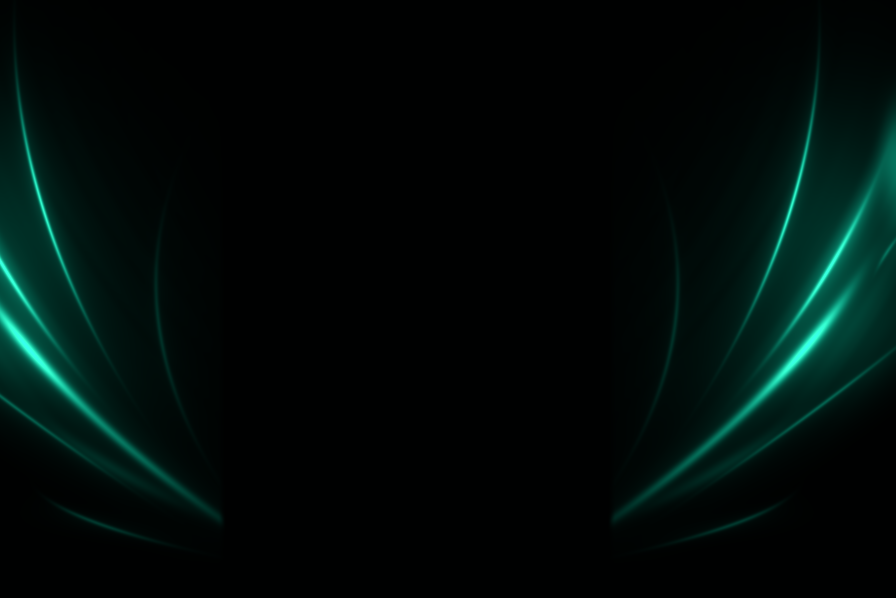
Reproduce this background procedurally as a Shadertoy shader.

```glsl
// Two facing sheaves of teal light ribbons on a near-black field.
// Both sides share one panel space; each ribbon is a parabola x(y)
// with a bright core, a soft halo and a fade along its height.

float hash(float n) { return fract(sin(n * 127.1) * 43758.5453); }

float noise(float x) {
    float i = floor(x), f = fract(x);
    return mix(hash(i), hash(i + 1.0), f * f * (3.0 - 2.0 * f));
}

// Gaussian spot with separate radii
float spot(vec2 p, vec2 center, vec2 radii) {
    vec2 q = (p - center) / radii;
    return exp(-dot(q, q));
}

// Signed distance to the parabola x(y) through a, b and c
float curveDistance(vec2 p, vec2 a, vec2 b, vec2 c) {
    float slope = (b.x - a.x) / (b.y - a.y);
    float bend = ((c.x - b.x) / (c.y - b.y) - slope) / (c.y - a.y);
    float x = a.x + slope * (p.y - a.y) + bend * (p.y - a.y) * (p.y - b.y);
    float tangent = slope + bend * (2.0 * p.y - a.y - b.y);
    return (p.x - x) / sqrt(1.0 + tangent * tangent);
}

// Core plus halo; reach holds the middle height and the length of the fade
float ribbon(vec2 p, float d, vec2 reach, float width, float halo) {
    float along = (p.y - reach.x) / reach.y;
    float across = exp(-d * d / (width * width)) + 0.35 * exp(-abs(d) / halo);
    return across * exp(-along * along);
}

void mainImage(out vec4 fragColor, in vec2 fragCoord) {
    // Panel space in canvas heights: the right side is a shifted mirror
    vec2 p = fragCoord / iResolution.xy * vec2(1.5, 1.0);
    if (p.x > 0.75) p.x = 1.396 - p.x;

    float outer = curveDistance(p, vec2(0.027, 0.883), vec2(0.086, 0.609), vec2(0.244, 0.297));
    float middle = curveDistance(p, vec2(-0.088, 0.746), vec2(0.020, 0.531), vec2(0.254, 0.238));
    float beam = curveDistance(p, vec2(-0.010, 0.492), vec2(0.117, 0.342), vec2(0.371, 0.131));
    float under = curveDistance(p, vec2(0.078, 0.297), vec2(0.176, 0.225), vec2(0.332, 0.141));
    float lower = curveDistance(p, vec2(-0.098, 0.414), vec2(0.016, 0.326), vec2(0.146, 0.232));
    float lowest = curveDistance(p, vec2(0.088, 0.160), vec2(0.186, 0.117), vec2(0.293, 0.086));
    float inner = curveDistance(p, vec2(0.275, 0.648), vec2(0.264, 0.473), vec2(0.352, 0.219));
    float edge = curveDistance(p, vec2(-0.104, 0.600), vec2(-0.090, 0.580), vec2(-0.078, 0.560));

    // Haze with faint streaks, dark beneath the lower ribbon
    float haze = 0.20 * spot(p, vec2(-0.03, 0.55), vec2(0.14, 0.24))
               + 0.055 * spot(p, vec2(0.14, 0.42), vec2(0.18, 0.28))
               + 0.35 * spot(p, vec2(-0.11, 0.72), vec2(0.028, 0.09));
    haze *= 0.85 + 0.3 * noise(middle * 70.0 + 40.0);
    haze *= smoothstep(-0.12, 0.06, p.y - 0.326 + 0.72 * (p.x - 0.016));

    // Broad beam and its tail
    float light = haze;
    light += 0.62 * ribbon(p, beam, vec2(0.425, 0.085), 0.010, 0.032);
    light += 0.32 * ribbon(p, beam, vec2(0.280, 0.140), 0.008, 0.022);
    light += 0.10 * ribbon(p, under, vec2(0.220, 0.060), 0.011, 0.020);

    // Sharp upper ribbons
    light += 0.62 * ribbon(p, outer, vec2(0.660, 0.170), 0.0032, 0.011);
    light += 0.55 * ribbon(p, middle, vec2(0.540, 0.105), 0.0042, 0.020);
    light += 0.16 * ribbon(p, middle, vec2(0.640, 0.120), 0.014, 0.025);

    // Thin outlying ribbons
    light += 0.24 * ribbon(p, lower, vec2(0.320, 0.090), 0.0032, 0.010);
    light += 0.17 * ribbon(p, lowest, vec2(0.125, 0.030), 0.0035, 0.012);
    light += 0.12 * ribbon(p, inner, vec2(0.450, 0.150), 0.0038, 0.010);
    light += 0.20 * ribbon(p, edge, vec2(0.580, 0.025), 0.0032, 0.008);

    // Close each panel at its inner border
    light *= 1.0 - smoothstep(0.365, 0.379, p.x);

    vec3 color = vec3(0.0, 0.004, 0.003) + light * vec3(0.0, 0.93, 0.75);
    color += vec3(0.22, 0.08, 0.08) * pow(min(light, 1.0), 3.0);
    fragColor = vec4(min(color, 1.0), 1.0);
}
```
